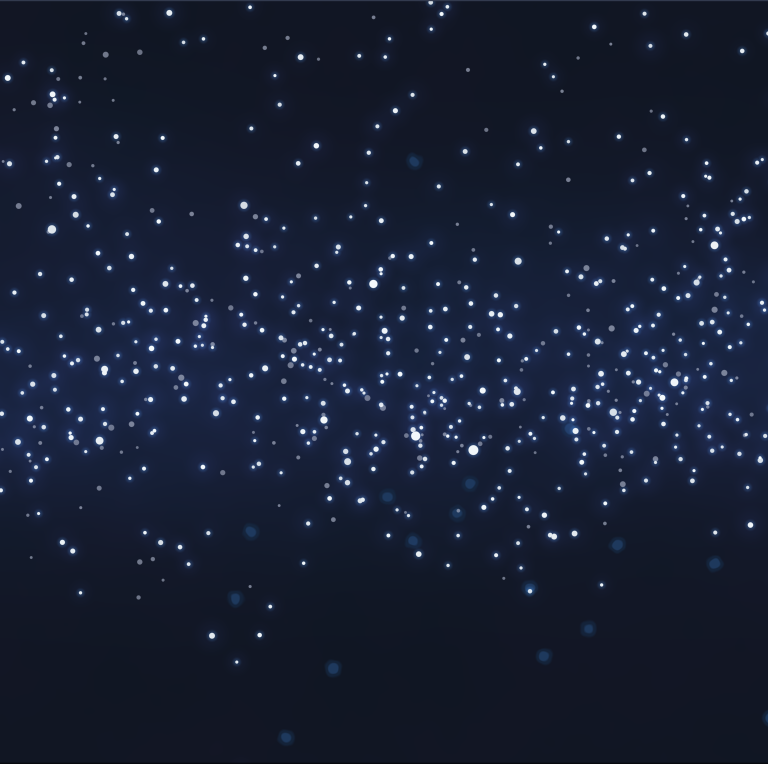
Give the GLSL for this background, as a Shadertoy shader.

```glsl
vec3 hash3(vec2 cell, float seed) {
    vec3 q = fract(vec3(cell.xyx + seed * 17.3) * vec3(0.1031, 0.1030, 0.0973));
    q += dot(q, q.yxz + 33.33);
    return fract((q.xxy + q.yzz) * q.zyx);
}

float valueNoise(vec2 p) {
    vec2 cell = floor(p);
    vec2 f = fract(p);
    f = f * f * (3.0 - 2.0 * f);
    float low = mix(hash3(cell, 3.0).x, hash3(cell + vec2(1, 0), 3.0).x, f.x);
    float high = mix(hash3(cell + vec2(0, 1), 3.0).x, hash3(cell + vec2(1, 1), 3.0).x, f.x);
    return mix(low, high, f.y);
}

float cloud(vec2 p) {
    float sum = 0.0;
    float gain = 0.55;
    for (int i = 0; i < 4; i++) {
        sum += gain * valueNoise(p);
        p = p * 2.03 + 7.1;
        gain *= 0.5;
    }
    return sum;
}

float bump(vec2 p, vec2 centre, vec2 size) {
    vec2 d = (p - centre) / size;
    return exp(-dot(d, d));
}

// Star probability: a wide band, denser to the right, with a few loose groups
float starDensity(vec2 p) {
    float rise = (p.y - 0.49 - 0.04 * p.x) / (0.115 + 0.05 * p.x);
    float band = exp(-rise * rise) * (0.7 + 0.3 * smoothstep(0.2, 0.65, p.x));
    float groups = 0.40 * bump(p, vec2(0.09, 0.78), vec2(0.13, 0.09))
                 + 0.28 * bump(p, vec2(0.20, 0.28), vec2(0.12, 0.06))
                 + 0.34 * bump(p, vec2(0.69, 0.28), vec2(0.09, 0.05))
                 + 0.40 * bump(p, vec2(0.98, 0.70), vec2(0.08, 0.06));
    float sparse = 0.012 + 0.11 * smoothstep(0.55, 0.72, p.y);
    return (band + groups) * mix(0.55, 1.4, valueNoise(p * 9.0)) + sparse;
}

// Scattered discs: x is the solid core, y the wide halo, z the tight rim
vec3 starLayer(vec2 p, float count, float chance, vec2 radii, float halo, float seed) {
    float blur = max(0.0007, 0.7 / iResolution.y);
    vec3 light = vec3(0.0);
    for (int j = -1; j <= 1; j++)
    for (int i = -1; i <= 1; i++) {
        vec2 cell = floor(p * count) + vec2(i, j);
        vec3 rnd = hash3(cell, seed);
        vec3 kind = hash3(cell, seed + 5.0);
        vec2 centre = (cell + rnd.xy) / count;
        if (rnd.z > chance * starDensity(centre)) continue;
        float dist = length(p - centre);
        float radius = mix(radii.x, radii.y, kind.x * kind.x);
        float core = 1.0 - smoothstep(radius - blur, radius + blur, dist);
        float glow = 1.0 - smoothstep(0.0, halo, dist);
        float rim = 1.0 - smoothstep(radius, radius + 0.0055, dist);
        light.x = max(light.x, core * mix(0.85, 1.0, kind.y));
        light.y += glow * mix(0.3, 1.0, kind.z);
        light.z = max(light.z, rim);
    }
    return light;
}

// Faint blue discs, drifting mostly through the middle and lower sky
vec2 blueDiscs(vec2 p) {
    vec2 light = vec2(0.0);
    for (int j = -1; j <= 1; j++)
    for (int i = -1; i <= 1; i++) {
        vec2 cell = floor(p * 22.0) + vec2(i, j);
        vec3 rnd = hash3(cell, 41.0);
        vec2 centre = (cell + rnd.xy) / 22.0;
        if (rnd.z > 0.2 * bump(centre, vec2(0.54, 0.36), vec2(0.25, 0.28))) continue;
        float dist = length(p - centre) + 0.003 * (valueNoise(p * 130.0) - 0.5);
        light = max(light, 1.0 - smoothstep(vec2(0.005, 0.009), vec2(0.008, 0.013), vec2(dist)));
    }
    return light;
}

void mainImage(out vec4 fragColor, in vec2 fragCoord) {
    vec2 p = fragCoord / iResolution.y;

    // Night sky with a wide cloudy blue band
    float mist = cloud(p * vec2(5.0, 7.0));
    float height = (p.y - 0.505 - 0.02 * p.x) / 0.20;
    float haze = exp(-height * height) * mix(0.45, 1.2, mist);
    haze += 0.25 * bump(p, vec2(0.08, 0.77), vec2(0.2, 0.12));
    vec3 color = mix(vec3(0.066, 0.086, 0.138), vec3(0.098, 0.145, 0.262), min(haze, 1.0));
    color += vec3(0.016, 0.0, 0.012) * (cloud(p * 7.0 + 20.0) - 0.5);

    // Blue discs with a dimmer rim
    vec2 discs = blueDiscs(p);
    color = mix(color, vec3(0.085, 0.17, 0.28), 0.6 * discs.y);
    color = mix(color, vec3(0.13, 0.25, 0.41), 0.75 * discs.x);

    // Stars from fine dust to a few large ones
    vec3 dust = starLayer(p, 40.0, 0.38, vec2(0.0018, 0.0040), 0.014, 11.0);
    vec3 small = starLayer(p, 42.0, 0.55, vec2(0.0020, 0.0033), 0.022, 23.0);
    vec3 medium = starLayer(p, 31.0, 0.62, vec2(0.0025, 0.0040), 0.030, 37.0);
    vec3 large = starLayer(p, 14.0, 0.30, vec2(0.0045, 0.0070), 0.030, 53.0);
    vec3 stars = max(max(small, medium), large);

    color += vec3(0.018, 0.022, 0.050) * min(small.y + medium.y + large.y, 1.6);
    color += vec3(0.05, 0.10, 0.15) * stars.z;
    color = mix(color, vec3(0.62, 0.65, 0.73), 0.75 * dust.x);
    color = mix(color, vec3(0.96, 0.98, 0.99), stars.x);

    // Thin pale top edge and dark bottom edge
    color = mix(color, vec3(0.20, 0.23, 0.31), smoothstep(0.9975, 0.9995, p.y));
    color *= mix(0.4, 1.0, smoothstep(0.0005, 0.003, p.y));

    fragColor = vec4(color, 1.0);
}
```
